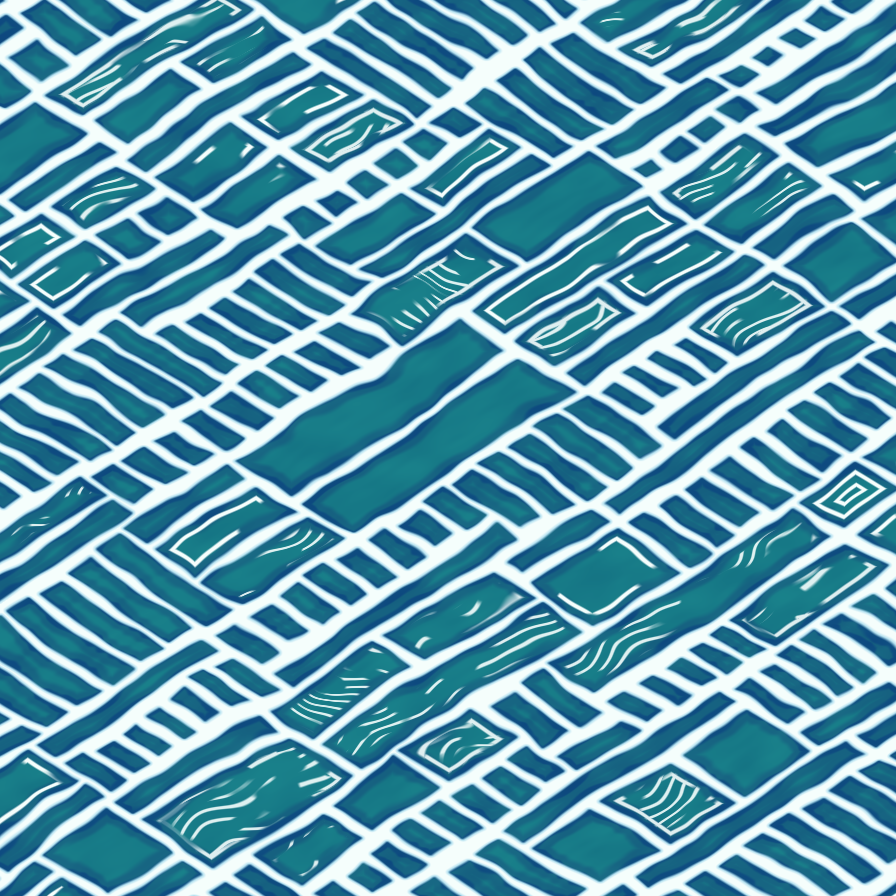
Write a WebGL 1 fragment shader that draws this pattern.

```glsl
precision highp float;
// Hand-inked teal lattice of slanted bars, rails and cross-hatched strips on white.
uniform vec2 u_resolution;

const float SLOPE = 0.64;
const float RAIL_WIDTH = 0.031;
const vec3 PAPER = vec3(0.96, 0.995, 0.99);
const vec3 HALO = vec3(0.70, 0.88, 0.94);
const vec3 OUTLINE = vec3(0.06, 0.31, 0.51);
const vec3 INK = vec3(0.09, 0.395, 0.51);
const vec3 TEAL = vec3(0.09, 0.48, 0.53);

float hash(vec2 p) {
  return fract(sin(dot(p, vec2(127.1, 311.7))) * 43758.5453);
}

float noise(vec2 p) {
  vec2 i = floor(p), f = fract(p);
  f = f * f * (3.0 - 2.0 * f);
  float low = mix(hash(i), hash(i + vec2(1.0, 0.0)), f.x);
  float high = mix(hash(i + vec2(0.0, 1.0)), hash(i + vec2(1.0)), f.x);
  return mix(low, high, f.y);
}

// Hand tremor: a slow drift plus a finer shake.
vec2 tremor(vec2 p) {
  vec2 drift = vec2(noise(p * 9.0), noise(p * 9.0 + 37.0)) - 0.5;
  vec2 shake = vec2(noise(p * 38.0 + 71.0), noise(p * 38.0 + 93.0)) - 0.5;
  return drift * 0.014 + shake * 0.005;
}

// Coordinates along the rising (x) and falling (y) diagonals.
vec2 toLattice(vec2 p) {
  return 0.5 * vec2(p.x + p.y / SLOPE, p.x - p.y / SLOPE);
}

float jitteredEdge(float i, float seed, float jitter) {
  return i + jitter * (hash(vec2(i, seed)) - 0.5);
}

// Irregular 1D partition: returns (index, start, end).
vec3 segment(float x, float pitch, float seed, float jitter) {
  float i = floor(x / pitch);
  if (x / pitch < jitteredEdge(i, seed, jitter)) i -= 1.0;
  else if (x / pitch >= jitteredEdge(i + 1.0, seed, jitter)) i += 1.0;
  vec2 ends = vec2(jitteredEdge(i, seed, jitter), jitteredEdge(i + 1.0, seed, jitter));
  return vec3(i, ends * pitch);
}

// Equal division of a range into count parts: returns (index, start, end).
vec3 divide(float x, vec2 range, float count) {
  float size = (range.y - range.x) / count;
  float i = clamp(floor((x - range.x) / size), 0.0, count - 1.0);
  return vec3(i, range.x + i * size, range.x + (i + 1.0) * size);
}

float boxDistance(vec2 q, vec2 lo, vec2 hi, float inset, float radius) {
  vec2 e = max(lo - q, q - hi) + inset + radius;
  return (length(max(e, 0.0)) + min(max(e.x, e.y), 0.0) - radius) * 1.08;
}

float stroke(float d, float width) {
  return 1.0 - smoothstep(width * 0.3, width, abs(d));
}

// Broken inner frames, nested squares or loose scratches left light inside a bar.
float lightMarks(vec2 q, float d, float kind, float seed, vec2 size) {
  float broken = smoothstep(0.36, 0.48, noise(q * 34.0 + seed * 19.0));
  float frame = stroke(d + 0.0105, 0.0034);
  if (size.x < 0.075) return max(frame * max(broken, step(0.4, seed)), stroke(d + 0.022, 0.003));
  if (kind < 0.28) return 0.0;
  if (kind < 0.5) return frame * broken;
  vec2 along = seed < 0.25 ? q.yx : q;
  float bend = along.y + 0.03 * noise(along * 24.0 + seed * 57.0);
  float scratch = stroke((fract(bend * 85.0) - 0.5) / 85.0, 0.0025);
  float dashes = smoothstep(0.45, 0.6, noise(along * vec2(36.0, 85.0) + seed * 31.0));
  return max(scratch * dashes * smoothstep(0.006, 0.01, -d), frame * broken * step(0.8, kind)) * 0.9;
}

void main() {
  float span = min(u_resolution.x, u_resolution.y);
  vec2 p = gl_FragCoord.xy / span;
  vec2 q = toLattice(p + tremor(p));

  // Lanes cut into blocks of uneven length.
  vec3 lane = segment(q.y, 0.112, 3.7, 0.5);
  vec3 column = segment(q.x, 0.185, lane.x * 1.37 + 5.0, 0.75);
  vec2 lo = vec2(column.y, lane.y), hi = vec2(column.z, lane.z);
  vec2 id = vec2(column.x, lane.x * 1.37 + 5.0);
  bool hatched = hash(id + 17.0) < 0.42;

  // A narrow rail along either side of many blocks.
  float side = hash(id + 23.0);
  bool isRail = false;
  if (side < (hatched ? 0.25 : 0.42)) {
    isRail = q.y < lo.y + RAIL_WIDTH;
    if (isRail) hi.y = lo.y + RAIL_WIDTH; else lo.y += RAIL_WIDTH;
  } else if (side < (hatched ? 0.45 : 0.85)) {
    isRail = q.y > hi.y - RAIL_WIDTH;
    if (isRail) lo.y = hi.y - RAIL_WIDTH; else hi.y -= RAIL_WIDTH;
  }

  // Stack bars in the unhatched blocks and cut some of them again.
  if (!isRail && !hatched) {
    vec3 bar = divide(q.y, vec2(lo.y, hi.y), max(1.0, floor((hi.y - lo.y) / 0.06 + 0.5)));
    lo.y = bar.y; hi.y = bar.z;
    id += bar.x * 7.3;
    vec3 part = divide(q.x, vec2(lo.x, hi.x), 1.0 + floor(hash(id + 3.0) * (hi.x - lo.x) / 0.1));
    lo.x = part.y; hi.x = part.z;
    id += part.x * 3.1;
    hatched = hash(id + 29.0) < 0.12;
  }

  // Cross strips with ragged ends.
  if (!isRail && hatched) {
    float pitch = mix(0.027, 0.038, hash(id + 53.0));
    vec3 strip = divide(q.x, vec2(lo.x, hi.x), max(1.0, floor((hi.x - lo.x) / pitch + 0.5)));
    lo = vec2(strip.y, lo.y + 0.008 * hash(id + strip.x));
    hi = vec2(strip.z, hi.y - 0.008 * hash(id - strip.x));
  }

  float d = boxDistance(q, lo, hi, 0.0028 + 0.0046 * noise(q * 20.0 + 11.0), 0.002);

  // Outline pooling toward a washed, brushed teal centre.
  float wash = noise(p * vec2(30.0, 42.0)) + 0.5 * noise(q * vec2(40.0, 160.0)) - 0.75;
  float depth = -d + wash * 0.008;
  vec3 ink = mix(OUTLINE, INK, smoothstep(0.0015, 0.005, depth));
  ink = mix(ink, TEAL, smoothstep(0.008, 0.015, depth)) + wash * vec3(0.015, 0.04, 0.02);
  if (!isRail && !hatched)
    ink = mix(ink, PAPER, lightMarks(q, d, hash(id + 31.0), hash(id + 43.0), hi - lo));

  vec3 paper = mix(HALO, PAPER, smoothstep(0.0005, 0.004, d));
  float soft = max(0.0016, 0.8 / span);
  gl_FragColor = vec4(mix(ink, paper, smoothstep(-soft, soft, d)), 1.0);
}
```
